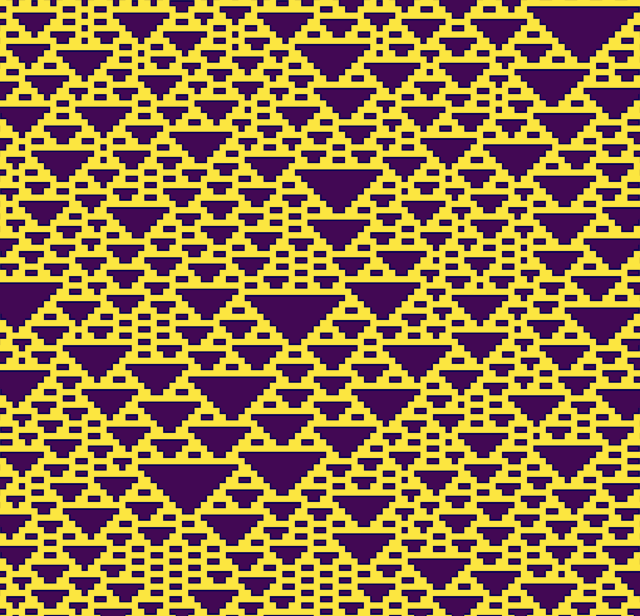
Write a Shadertoy shader that draws this pattern.

```glsl
// Elementary cellular automaton growing downwards from a random top row.
// Each generation is a strip of 128 bits evolved with bitwise logic; a cell is
// lit unless it and both neighbours agree, which leaves dark hanging triangles.

const vec3 LIT      = vec3(0.99, 0.90, 0.25);
const vec3 DARK     = vec3(0.26, 0.03, 0.33);
const vec3 RIM      = vec3(0.02, 0.00, 0.33);
const float COLUMNS = 102.0;   // cells across the canvas
const int MARGIN    = 13;      // hidden cells left of the canvas
const int WARMUP    = 6;       // generations evolved above the top edge
const float SOFTNESS  = 0.12;  // half width of a cell edge, in cells
const float RIM_INNER = 0.21;  // rim reach from the edge, in cells
const float RIM_OUTER = 0.31;
const float SEED      = 3.7;

float hash(vec2 p) {
    return fract(sin(dot(p, vec2(127.1, 311.7)) + SEED) * 43758.5453);
}

uint coin(float column, float generation) {
    return hash(vec2(column, generation)) < 0.5 ? 0u : 1u;
}

// Random first generation, 32 cells in each component
uvec4 firstGeneration() {
    uvec4 strip = uvec4(0u);
    for (int bit = 0; bit < 32; bit++) {
        float c = float(bit);
        uvec4 coins = uvec4(coin(c, 0.0), coin(c + 32.0, 0.0),
                            coin(c + 64.0, 0.0), coin(c + 96.0, 0.0));
        strip |= coins << uint(bit);
    }
    return strip;
}

// One step of the rule; random cells feed both open ends of the strip
uvec4 evolve(uvec4 strip, float generation) {
    uint leftEnd = coin(-1.0, generation);
    uint rightEnd = coin(128.0, generation);
    uvec4 left = (strip << 1u) | uvec4(leftEnd, strip.xyz >> 31u);
    uvec4 right = (strip >> 1u) | (uvec4(strip.yzw, rightEnd) << 31u);
    return (strip | left | right) & ~(strip & left & right);
}

float cellAt(uvec4 strip, int column) {
    return float((strip[column >> 5] >> uint(column & 31)) & 1u);
}

void mainImage(out vec4 fragColor, in vec2 fragCoord) {
    // Cell coordinates, counted from the upper left
    float cellsPerPixel = COLUMNS / iResolution.x;
    vec2 p = vec2(fragCoord.x, iResolution.y - fragCoord.y) * cellsPerPixel - 0.5;
    ivec2 base = ivec2(floor(p));
    vec2 f = fract(p);

    // Evolve to the two rows around this point
    uvec4 upper = firstGeneration();
    int generations = base.y + WARMUP;
    for (int g = 0; g < generations; g++) upper = evolve(upper, float(g + 1));
    uvec4 lower = evolve(upper, float(generations + 1));

    // Four nearest cells, blended with a steep step
    int column = base.x + MARGIN;
    vec2 top = vec2(cellAt(upper, column), cellAt(upper, column + 1));
    vec2 bottom = vec2(cellAt(lower, column), cellAt(lower, column + 1));
    float soft = max(SOFTNESS, 0.6 * cellsPerPixel);
    vec2 t = smoothstep(0.5 - soft, 0.5 + soft, f);
    vec2 rows = vec2(mix(top.x, top.y, t.x), mix(bottom.x, bottom.y, t.x));
    vec2 sides = mix(top, bottom, t.y);
    float lit = mix(rows.x, rows.y, t.y);

    // Deep blue rim on the dark side of every edge
    vec2 nearEdge = 1.0 - smoothstep(RIM_INNER, RIM_OUTER, abs(f - 0.5));
    vec2 edge = abs(vec2(sides.y - sides.x, rows.y - rows.x)) * nearEdge;
    float rim = max(0.85 * edge.x, edge.y);

    fragColor = vec4(mix(mix(DARK, RIM, rim), LIT, lit), 1.0);
}
```
